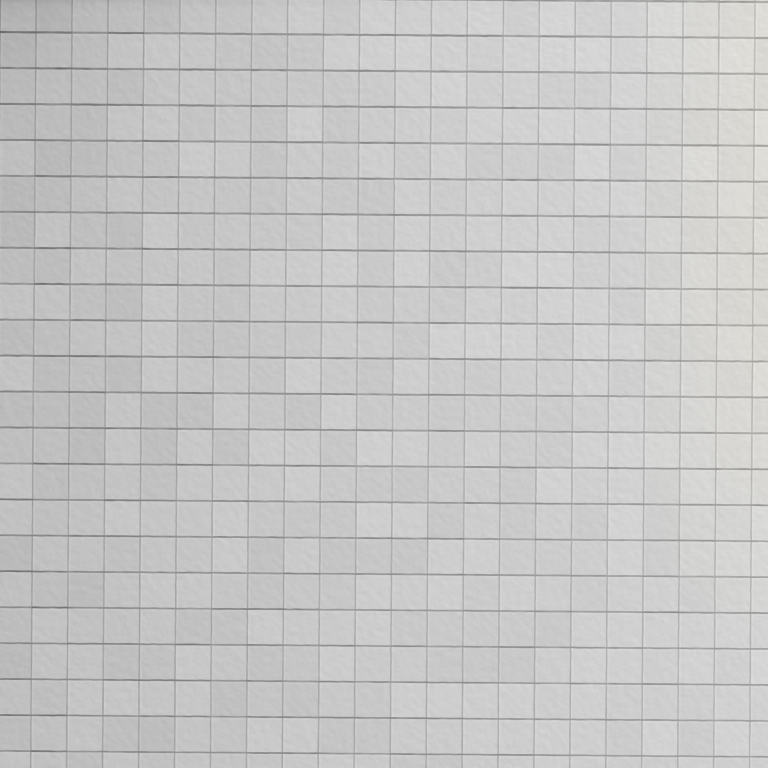
Write a Shadertoy shader that draws this texture.

```glsl
const float PITCH = 0.0468;               // tile spacing, 21.4 per side
const vec2 GRID_START = vec2(0.0471, 0.0417);
const vec2 GRID_SKEW = vec2(0.0072, -0.0078);
const vec3 WARM_TINT = vec3(0.012, 0.008, -0.012);

float hash(vec2 p) {
    return fract(sin(dot(p, vec2(127.1, 311.7))) * 43758.5453);
}

float noise(vec2 p) {
    vec2 i = floor(p), f = fract(p);
    f = f * f * (3.0 - 2.0 * f);
    float low = mix(hash(i), hash(i + vec2(1.0, 0.0)), f.x);
    float high = mix(hash(i + vec2(0.0, 1.0)), hash(i + vec2(1.0, 1.0)), f.x);
    return mix(low, high, f.y);
}

// Signed offset from the nearest grid line, in canvas units
float lineOffset(float g) {
    return (fract(g + 0.5) - 0.5) * PITCH;
}

float lineMask(float offset, float width, float pixel) {
    return smoothstep(-0.7, 0.7, (0.5 * width - abs(offset)) / pixel);
}

// Plaster relief lit from the upper right
float relief(vec2 p, float scale) {
    vec2 q = p * scale;
    return noise(q) - noise(q + vec2(0.45, 0.55));
}

// Broad light: dim at the left, bright at the upper right
float wallLight(vec2 uv) {
    float light = 0.75 + 0.07 * uv.x + 0.035 * uv.x * uv.y;
    float corner = length((uv - vec2(0.0, 1.0)) * vec2(1.0, 1.6));
    light -= 0.075 * exp(-corner * 7.0);
    light -= 0.05 * exp(-(1.0 - uv.y) * 160.0) * (1.0 - uv.x);
    return light + 0.012 * (noise(uv * 4.0) - 0.5);
}

void mainImage(out vec4 fragColor, in vec2 fragCoord) {
    vec2 uv = fragCoord / iResolution.xy;
    float pixel = 1.0 / min(iResolution.x, iResolution.y);

    // Slightly rotated grid, with rows counted downwards
    vec2 p = vec2(uv.x, 1.0 - uv.y);
    vec2 grid = (p + GRID_SKEW * p.yx - GRID_START) / PITCH;
    vec2 tile = floor(grid);

    // Tile faces with individual tones and a fine rough surface
    float light = wallLight(uv);
    float tone = (hash(tile + 3.7) - 0.5) * mix(0.042, 0.026, uv.x);
    float grain = 0.022 * relief(uv, 150.0) + 0.016 * relief(uv, 290.0);
    float shade = light + tone + grain;

    // Joints waver a little
    float wobble = 0.0005 * (noise(uv * 130.0) - 0.5);
    float across = lineOffset(grid.x) + wobble;
    float down = lineOffset(grid.y) + wobble;

    // Bright lips beside the joints
    shade += 0.02 * lineMask(across - 0.0024, 0.002, pixel);
    shade += 0.014 * lineMask(down - 0.0028, 0.002, pixel);

    // Pale vertical joints, dark horizontal joints varying by segment
    vec2 segment = vec2(tile.x, floor(grid.y + 0.5));
    float depth = 0.17 + 0.10 * hash(segment + 9.2) * (1.0 - 0.6 * uv.x);
    float wear = 0.8 + 0.4 * noise(uv * 90.0);
    float rowWidth = mix(0.0021, 0.0028, uv.y);
    shade = mix(shade, light - 0.115 * wear, lineMask(across, 0.0019, pixel));
    shade = mix(shade, light - depth * wear, lineMask(down, rowWidth, pixel));

    // Warm glow on the right side
    float glow = smoothstep(0.8, 1.0, uv.x) * smoothstep(0.1, 0.6, uv.y);
    vec3 color = vec3(shade) + WARM_TINT * glow;
    fragColor = vec4(clamp(color, 0.0, 1.0), 1.0);
}
```
